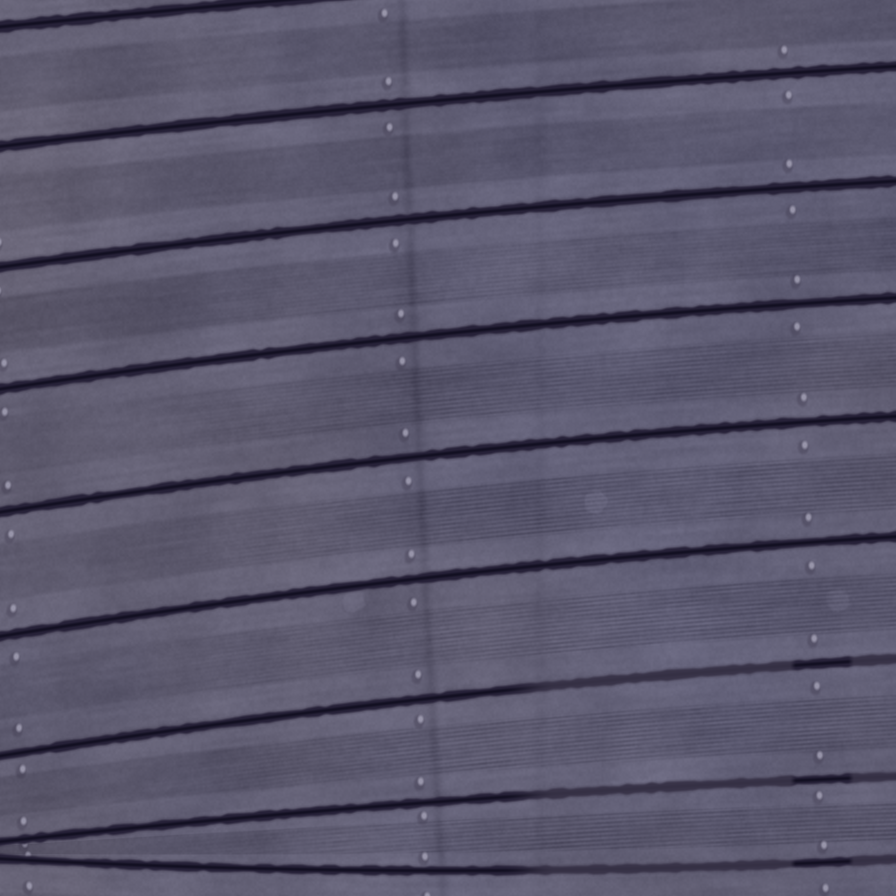
Write a Shadertoy shader that draws this texture.

```glsl
const vec3 WOOD_DARK = vec3(0.30, 0.29, 0.37);
const vec3 WOOD_LIGHT = vec3(0.46, 0.45, 0.54);
const vec3 GAP_CORE = vec3(0.07, 0.06, 0.13);
const vec3 GAP_EDGE = vec3(0.15, 0.13, 0.22);
const vec3 GAP_DEBRIS = vec3(0.24, 0.22, 0.30);
const vec3 NAIL_COLOR = vec3(0.64, 0.63, 0.71);

// Gap depth at the left, middle and right: start, step, growth and taper
const vec3 GAP_START = vec3(0.030, -0.0156, -0.052);
const vec3 GAP_STEP = vec3(0.1328, 0.1257, 0.125);
const vec3 GAP_GROWTH = vec3(0.00065, 0.00117, 0.00104);
const vec3 GAP_TAPER = vec3(0.0065, 0.00345, 0.00023);
const vec3 TAPER_POWER = vec3(3.0, 3.0, 5.0);
const int LAST_GAP = 8;
const float TAPER_ROW = 5.0;
const float MAX_BOARD = 0.15;
const float RIDGE_PITCH = 0.0048;
const float NAIL_SPACING = 0.445;
const float NAIL_RADIUS = 0.0038;
const float TAU = 6.2831853;

float hash(vec2 p) {
    vec3 q = fract(p.xyx * 0.1031);
    q += dot(q, q.yzx + 33.33);
    return fract((q.x + q.y) * q.z);
}

float noise(vec2 p) {
    vec2 cell = floor(p), f = fract(p);
    f = f * f * (3.0 - 2.0 * f);
    return mix(mix(hash(cell), hash(cell + vec2(1, 0)), f.x),
               mix(hash(cell + vec2(0, 1)), hash(cell + vec2(1, 1)), f.x), f.y);
}

float fbm(vec2 p) {
    float sum = 0.0, weight = 0.5;
    for (int i = 0; i < 4; i++) {
        sum += weight * noise(p);
        p = p * 2.03 + 17.0;
        weight *= 0.5;
    }
    return sum / 0.9375;
}

// Depth below the top edge of one gently bowed gap
float gapDepth(float row, float x) {
    float taper = max(row - TAPER_ROW, 0.0);
    vec3 depth = GAP_START + row * (GAP_STEP + row * GAP_GROWTH)
               - GAP_TAPER * pow(vec3(taper), TAPER_POWER);
    vec3 blend = vec3((1.0 - x) * (1.0 - 2.0 * x), 4.0 * x * (1.0 - x), x * (2.0 * x - 1.0));
    return dot(depth, blend);
}

float box(float lo, float hi, float soft, float t) {
    return smoothstep(lo - soft, lo + soft, t) * (1.0 - smoothstep(hi - soft, hi + soft, t));
}

void mainImage(out vec4 fragColor, in vec2 fragCoord) {
    vec2 uv = fragCoord / iResolution.xy;
    float x = uv.x, depth = 1.0 - uv.y, px = 1.0 / iResolution.y;

    // Find the board and its nearest gap
    float above = -1.0, below = 2.0, row = -1.0, gapDist = 1.0, gapRow = 0.0;
    for (int i = -1; i <= LAST_GAP; i++) {
        float y = gapDepth(float(i), x);
        if (y <= depth) { above = y; row = float(i); }
        else below = min(below, y);
        if (abs(depth - y) < gapDist) { gapDist = abs(depth - y); gapRow = float(i); }
    }
    below = min(below, above + MAX_BOARD);
    float across = depth - above, height = below - above, v = across / height;
    float boardSeed = hash(vec2(row + 3.0, 7.0));

    // Weathered wood: clouds, streaks along the board and grain
    vec2 grainPos = vec2(x, across + 5.0 * row + 30.0);
    float shade = 0.58 + 0.50 * (fbm(grainPos * vec2(7.0, 16.0)) - 0.5);
    shade += 0.16 * (noise(grainPos * vec2(16.0, 190.0)) - 0.5);
    shade += 0.20 * (fbm(uv * 150.0) - 0.5) + 0.10 * (noise(uv * 400.0) - 0.5);
    shade += 0.14 * (noise(vec2(x * 24.0, row * 3.0 + 20.0)) - 0.5);

    // Worn, ridged strip along each board
    float shift = 0.05 * (boardSeed - 0.5) + 0.06 * (x - 0.5);
    float strip = box(0.27 + shift, 0.73 + shift, 0.025, v);
    shade -= strip * (0.14 + 0.12 * boardSeed + 0.10 * noise(vec2(x * 9.0, row + 40.0)));
    float ridges = cos(TAU * across / RIDGE_PITCH) * (1.0 - smoothstep(0.45, 0.75, px / RIDGE_PITCH));
    float ridgeWear = smoothstep(0.1, 0.6, x) * smoothstep(0.1, 0.55, depth);
    shade += 0.14 * strip * ridges * ridgeWear * (0.4 + noise(grainPos * vec2(40.0, 90.0)));

    // Vertical seams
    float seam = x - (0.449 + 0.030 * depth + 0.016 * depth * depth);
    shade -= 0.26 * exp(-pow(seam / 0.0055, 2.0)) + 0.05 * box(-0.02, 0.0, 0.006, seam);
    shade -= 0.09 * exp(-pow((x - 0.603) / 0.007, 2.0));

    // Pale round stains
    for (int k = 0; k < 3; k++) {
        float n = float(k);
        vec2 center = vec2(0.395 + 0.27 * n, 0.67 - 0.11 * sin(0.25 * TAU * n));
        float r = length(vec2(x, depth) - center) + 0.004 * (noise(uv * 160.0) - 0.5);
        shade += 0.24 * (1.0 - smoothstep(0.010, 0.015, r));
    }
    vec3 color = mix(WOOD_DARK, WOOD_LIGHT, shade);
    color += vec3(-0.012, -0.004, 0.016) * (fbm(uv * 4.0 + 9.0) + 0.6 * x - 0.8);

    // Two nails per board in each column
    for (int k = 0; k < 6; k++) {
        float nailV = k % 2 == 0 ? 0.19 : 0.79;
        float column = -0.016 + NAIL_SPACING * float(k / 2) + 0.048 * depth;
        float jitter = 0.004 * (hash(vec2(row + 11.0, float(k))) - 0.5);
        vec2 p = vec2(x - column - jitter, 0.75 * (v - nailV) * height);
        float dent = 1.0 - smoothstep(0.0, 0.004, length(p - vec2(-0.002, 0.002)) - NAIL_RADIUS);
        float head = 1.0 - smoothstep(-0.0015 - px, px, length(p) - NAIL_RADIUS);
        color = mix(color, GAP_DEBRIS, 0.35 * dent);
        color = mix(color, NAIL_COLOR, 0.85 * head);
    }

    // Ragged gaps, partly filled with debris in the lower rows
    float ragged = 0.0022 * (noise(vec2(x * 110.0, gapRow * 9.0 + 20.0)) - 0.5);
    float halfWidth = mix(0.0052, 0.0038, clamp(gapRow / 8.0, 0.0, 1.0)) + ragged;
    float filled = step(5.5, gapRow) * smoothstep(0.56, 0.62, x) * (1.0 - box(0.885, 0.95, 0.004, x));
    float edge = 1.0 - smoothstep(-px, px + 0.0015, gapDist - halfWidth);
    float core = 1.0 - smoothstep(0.0, 0.0035, gapDist);
    vec3 gapColor = mix(mix(GAP_EDGE, GAP_CORE, core), GAP_DEBRIS, 0.8 * filled);
    color = mix(color, GAP_DEBRIS, 0.45 * (1.0 - smoothstep(0.0, 0.005, gapDist - halfWidth)));
    color = mix(color, gapColor, edge);

    fragColor = vec4(clamp(color, 0.0, 1.0), 1.0);
}
```
